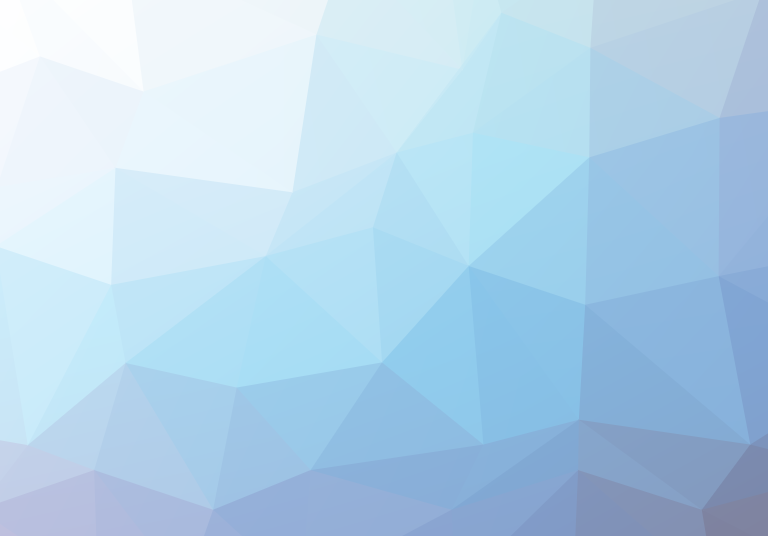
Reproduce this background procedurally as a WebGL 1 fragment shader.

```glsl
precision highp float;
uniform vec2 u_resolution;

// Lattice layout, in fractions of the canvas
const float LEFT = 0.008;
const float COLUMN_PITCH = 0.1563;
const float ROW_TOP = 1.11;
const float ROW_PITCH = 0.2045;
const float BULGE = 0.030;
const float LEAN = 0.005;
const float CENTER_LEAN = 0.040;
const float SWAY = 0.017;
const float SWAY_VARIATION = 0.021;

// Facet shading
const float TINT_VARIATION = 0.035;
const float INNER_GRADIENT = 0.18;

// Colour field, four stops per band, top band first
const vec3 TOP_A = vec3(1.00, 1.00, 1.00);
const vec3 TOP_B = vec3(0.94, 0.965, 0.98);
const vec3 TOP_C = vec3(0.78, 0.91, 0.945);
const vec3 TOP_D = vec3(0.74, 0.79, 0.86);
const vec3 HIGH_A = vec3(0.95, 0.97, 0.995);
const vec3 HIGH_B = vec3(0.86, 0.935, 0.98);
const vec3 HIGH_C = vec3(0.67, 0.88, 0.955);
const vec3 HIGH_D = vec3(0.60, 0.72, 0.87);
const vec3 LOW_A = vec3(0.81, 0.935, 0.985);
const vec3 LOW_B = vec3(0.65, 0.87, 0.96);
const vec3 LOW_C = vec3(0.53, 0.77, 0.915);
const vec3 LOW_D = vec3(0.51, 0.65, 0.83);
const vec3 BASE_A = vec3(0.75, 0.75, 0.87);
const vec3 BASE_B = vec3(0.60, 0.69, 0.85);
const vec3 BASE_C = vec3(0.51, 0.62, 0.80);
const vec3 BASE_D = vec3(0.49, 0.50, 0.61);

float hash(vec2 p) {
  vec3 q = fract(vec3(p.xyx) * 0.1031);
  q += dot(q, q.yzx + 33.33);
  return fract((q.x + q.y) * q.z);
}

vec3 ramp(vec3 a, vec3 b, vec3 c, vec3 d, float t) {
  vec3 k = clamp(t * 3.0 - vec3(0.0, 1.0, 2.0), 0.0, 1.0);
  return mix(mix(mix(a, b, k.x), c, k.y), d, k.z);
}

vec3 colorField(vec2 p) {
  return ramp(ramp(TOP_A, TOP_B, TOP_C, TOP_D, p.x),
              ramp(HIGH_A, HIGH_B, HIGH_C, HIGH_D, p.x),
              ramp(LOW_A, LOW_B, LOW_C, LOW_D, p.x),
              ramp(BASE_A, BASE_B, BASE_C, BASE_D, p.x), 1.0 - p.y);
}

// Height of each row: slope, zigzag and wave along the columns
float rowHeight(float i, float j) {
  float base = 1.1 - 0.2 * j, slope = 0.0, zigzag = 0.0;
  vec3 wave = vec3(0.0); // amplitude, frequency, crest column
  if (j == 1.0) { base = 0.913; slope = 0.0204; zigzag = 0.043; }
  else if (j == 2.0) { base = 0.703; slope = 0.0217; wave = vec3(-0.041, 2.09, 2.1); }
  else if (j == 3.0) { base = 0.513; slope = -0.0093; wave = vec3(-0.063, 1.57, 1.0); }
  else if (j == 4.0) { base = 0.247; zigzag = -0.041; wave = vec3(-0.071, 1.05, 5.0); }
  else if (j == 5.0) { base = 0.086; zigzag = -0.037; }
  return base + slope * (i - 3.0) + zigzag * (1.0 - 2.0 * mod(i, 2.0))
       + wave.x * cos(wave.y * (i - wave.z));
}

vec2 vertex(vec2 id) {
  float i = id.x, j = id.y, c = i - 2.5;
  float x = LEFT + COLUMN_PITCH * i + BULGE * sin(1.36 * (i - 1.3)) * step(0.5, i);
  x -= (LEAN + CENTER_LEAN * exp(-1.2 * c * c)) * (j - 3.0);
  x += (SWAY + SWAY_VARIATION * cos(2.09 * (i - 0.3))) * cos(2.2 * (j - 3.9));
  return vec2(x, rowHeight(i, j));
}

// True when the cell is split from lower left to upper right
bool splitsUpward(vec2 id) {
  if (id.y == 2.0) return mod(id.x, 2.0) < 0.5;
  if (id.y == 3.0) return id.x < 1.5 || id.x == 3.0;
  return abs(id.x - 3.5) < 1.0;
}

float cross2(vec2 a, vec2 b) { return a.x * b.y - a.y * b.x; }

float edgeDistance(vec2 p, vec2 a, vec2 b) {
  return cross2(normalize((b - a) * u_resolution), (p - a) * u_resolution);
}

// Smooth coverage in alpha, premultiplied facet colour in rgb
vec4 facet(vec2 p, vec2 a, vec2 b, vec2 c, float seed) {
  float side = sign(cross2(b - a, c - a));
  float inside = min(min(side * edgeDistance(p, a, b), side * edgeDistance(p, b, c)),
                     side * edgeDistance(p, c, a));
  float cover = clamp(inside + 0.5, 0.0, 1.0);
  vec2 center = clamp((a + b + c) / 3.0, 0.0, 1.0);
  vec3 color = colorField(mix(center, p, INNER_GRADIENT));
  color += TINT_VARIATION * (seed - 0.5) * vec3(1.0, 0.8, 0.4);
  return vec4(clamp(color, 0.0, 1.0), 1.0) * cover;
}

void main() {
  vec2 p = gl_FragCoord.xy / u_resolution;
  vec2 home = floor(vec2((p.x - LEFT) / COLUMN_PITCH, (ROW_TOP - p.y) / ROW_PITCH));
  vec4 sum = vec4(0.0);
  // Nearby cells, two facets each
  for (int y = -1; y <= 1; y++) {
    for (int x = -1; x <= 1; x++) {
      vec2 id = home + vec2(float(x), float(y));
      vec2 a = vertex(id), b = vertex(id + vec2(1.0, 0.0));
      vec2 c = vertex(id + vec2(0.0, 1.0)), d = vertex(id + 1.0);
      bool up = splitsUpward(id);
      sum += facet(p, a, b, up ? c : d, hash(id + 7.0));
      sum += facet(p, c, d, up ? b : a, hash(id + 23.0));
    }
  }
  gl_FragColor = vec4(sum.rgb / max(sum.a, 0.0001), 1.0);
}
```
